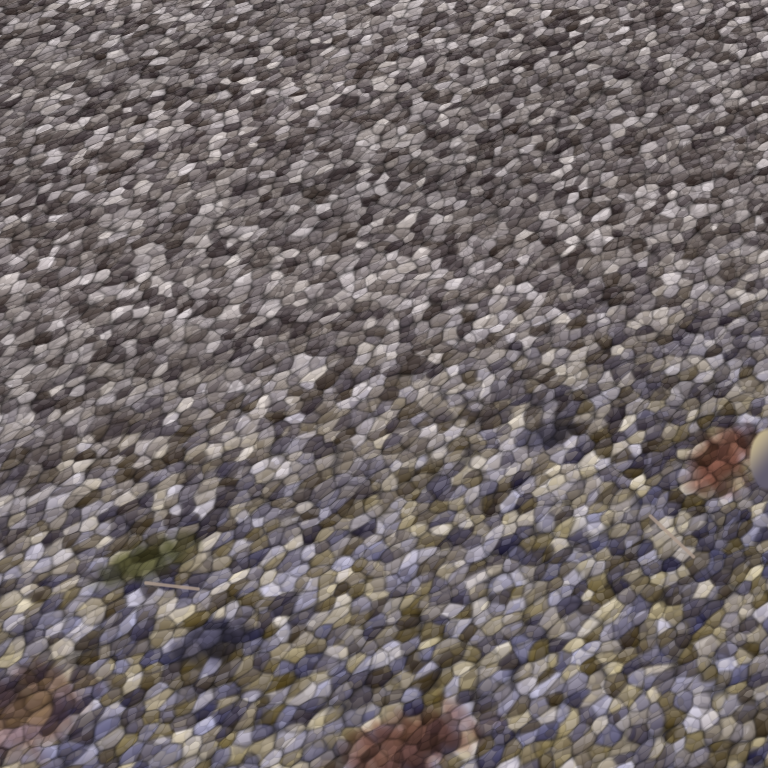
A Shadertoy shader for this texture:

```glsl
// A sloping bed of gravel seen in perspective: small flat grains far up, larger
// rounder ones below. Cellular noise on a sheared ground plane gives the stones;
// soft patches of soil and moss, two twigs and one big pebble lie on top.

const float HORIZON = 2.7;                      // height of the vanishing line
const vec2 GROUND_SCALE = vec2(108.0, 365.0);   // stones across and in depth
const float SLANT = 0.58;                       // tilt of the grain direction

const vec3 WARM_GREY = vec3(0.025, -0.010, -0.012);
const vec3 BLUE_TINT = vec3(-0.035, -0.015, 0.060);
const vec3 OCHRE_TINT = vec3(0.035, 0.025, -0.060);
const vec3 RUST = vec3(0.34, 0.21, 0.17);
const vec3 MOSS = vec3(0.27, 0.27, 0.15);
const vec3 SLATE = vec3(0.20, 0.19, 0.25);
const vec3 STRAW = vec3(0.66, 0.59, 0.54);

vec3 hash3(vec2 cell) {
    vec3 q = fract(cell.xyx * vec3(0.1031, 0.1030, 0.0973));
    q += dot(q, q.yxz + 33.33);
    return fract((q.xxy + q.yzz) * q.zyx);
}

// Slow irregular variation, about -1 to 1.
float waves(vec2 p) {
    return (sin(p.x + 1.7 * sin(p.y * 0.8)) + sin(p.y * 1.3 + 1.4 * sin(p.x * 0.7 + 2.0))
          + sin((p.x + p.y) * 2.1 + sin(p.x * 1.9))) / 3.0;
}

// Canvas position to sheared ground plane.
vec2 groundPlane(vec2 p) {
    vec2 g = GROUND_SCALE * vec2(p.x - 0.5, 1.0) / (HORIZON - p.y);
    g.y -= SLANT * g.x;
    return g + 0.22 * vec2(waves(g * 0.9), waves(g.yx * 0.8 + 5.0));
}

// Soft-edged cellular stones; each has its own tone, tint and size.
vec3 stones(vec2 g, float contrast, float tintAmount) {
    vec2 base = floor(g);
    vec3 colorSum = vec3(0.0);
    float weightSum = 0.0, nearest = 9.0, second = 9.0;
    for (int j = -1; j <= 1; j++)
    for (int i = -1; i <= 1; i++) {
        vec2 cell = base + vec2(i, j);
        vec3 rnd = hash3(cell);
        vec3 look = hash3(cell + 71.0);
        vec2 offset = g - cell - 0.1 - 0.8 * rnd.xy;
        float dist = length(offset) * mix(0.82, 1.25, rnd.z);

        float tone = 0.445 + contrast * (look.x - 0.5) + 0.12 * pow(look.x, 6.0);
        tone += 0.13 * clamp(dot(offset, vec2(0.25, 0.95)), -0.7, 0.7);
        vec3 tint = mix(BLUE_TINT, OCHRE_TINT, smoothstep(0.3, 0.8, look.y));
        vec3 color = tone + WARM_GREY + tint * tintAmount * (0.5 + look.z);

        float weight = exp(-15.0 * dist * dist) + 1e-6;
        colorSum += color * weight;
        weightSum += weight;
        second = min(second, max(nearest, dist));
        nearest = min(nearest, dist);
    }
    float body = smoothstep(-0.04, 0.30, second - nearest);
    float hollow = smoothstep(0.45, 0.85, nearest);
    return colorSum / weightSum * mix(0.74, 1.04, body) * (1.0 - 0.35 * hollow);
}

// Soft tilted blob with a ragged outline.
float patchMask(vec2 p, vec2 center, vec2 size) {
    vec2 d = p - center;
    d.y -= 0.3 * d.x;
    float ragged = 0.25 * waves(p * 75.0);
    return 1.0 - smoothstep(0.35, 1.15, length(d / size) + ragged);
}

float twigMask(vec2 p, vec2 a, vec2 b, float width) {
    vec2 along = b - a;
    float t = clamp(dot(p - a, along) / dot(along, along), 0.0, 1.0);
    float dist = length(p - a - along * t);
    return 1.0 - smoothstep(0.3 * width, 1.3 * width, dist);
}

// Stain that keeps some of the stone relief beneath it.
vec3 stain(vec3 ground, vec3 color, float amount) {
    float relief = dot(ground, vec3(0.333)) / 0.40;
    return mix(ground, color * mix(0.65, relief, 0.6), amount);
}

void mainImage(out vec4 fragColor, in vec2 fragCoord) {
    vec2 p = fragCoord / iResolution.xy;
    vec2 g = groundPlane(p);

    // Stones are more colourful towards the lower right.
    float tintAmount = 0.12 + 0.95 * smoothstep(0.55, 0.05, p.y - 0.22 * p.x);
    vec3 color = mix(stones(g, 0.54, tintAmount),
                     stones(g * 1.9 + 37.0, 0.50, tintAmount), 0.27);

    // Broad light and dark drifts along the slope.
    color *= 1.0 + 0.07 * waves(vec2(p.x * 5.0, (p.y - 0.3 * p.x) * 15.0));

    // Soil, moss and shaded hollows.
    color = stain(color, RUST, 0.8 * patchMask(p, vec2(0.53, 0.03), vec2(0.11, 0.05)));
    color = stain(color, RUST, 0.9 * patchMask(p, vec2(0.94, 0.40), vec2(0.05, 0.05)));
    color = stain(color, RUST, 0.5 * patchMask(p, vec2(0.03, 0.07), vec2(0.10, 0.07)));
    color = stain(color, MOSS, 0.8 * patchMask(p, vec2(0.19, 0.27), vec2(0.07, 0.03)));
    color = stain(color, SLATE, 0.8 * patchMask(p, vec2(0.27, 0.16), vec2(0.06, 0.03)));
    color = stain(color, SLATE, 0.7 * patchMask(p, vec2(0.72, 0.435), vec2(0.045, 0.02)));

    // Twigs and the pale pebble at the right edge.
    float twigs = max(twigMask(p, vec2(0.847, 0.328), vec2(0.903, 0.275), 0.0028),
                      twigMask(p, vec2(0.190, 0.241), vec2(0.258, 0.233), 0.0028));
    color = mix(color, STRAW, 0.85 * twigs);
    float pebble = 1.0 - smoothstep(0.021, 0.026, length((p - vec2(1.0, 0.402)) * vec2(1.0, 0.6)));
    vec3 pebbleColor = mix(vec3(0.38, 0.36, 0.42), vec3(0.76, 0.70, 0.56),
                           smoothstep(0.36, 0.43, p.y - 1.2 * (p.x - 0.98)));
    fragColor = vec4(mix(color, pebbleColor, pebble), 1.0);
}
```
